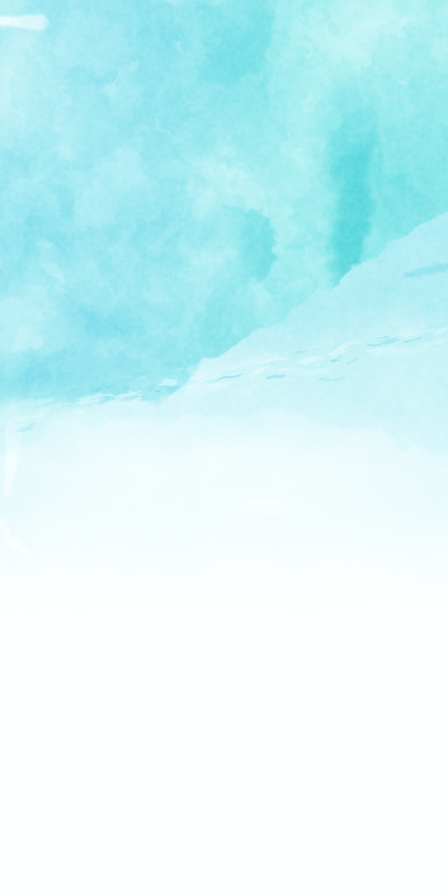
Reproduce this background procedurally as a Shadertoy shader.

```glsl
vec2 hashGradient(vec2 cell) {
    vec2 h = vec2(dot(cell, vec2(127.1, 311.7)), dot(cell, vec2(269.5, 183.3)));
    return 2.0 * fract(sin(h) * 43758.5) - 1.0;
}

float gradientNoise(vec2 p) {
    vec2 i = floor(p), f = fract(p);
    vec2 u = f * f * f * (f * (f * 6.0 - 15.0) + 10.0);
    float a = dot(hashGradient(i), f);
    float b = dot(hashGradient(i + vec2(1, 0)), f - vec2(1, 0));
    float c = dot(hashGradient(i + vec2(0, 1)), f - vec2(0, 1));
    float d = dot(hashGradient(i + vec2(1, 1)), f - vec2(1, 1));
    return mix(mix(a, b, u.x), mix(c, d, u.x), u.y);
}

float fbm(vec2 p) {
    float sum = 0.0, amplitude = 0.5;
    for (int i = 0; i < 5; i++) {
        sum += amplitude * gradientNoise(p);
        p = mat2(1.6, 1.2, -1.2, 1.6) * p + 7.3;
        amplitude *= 0.55;
    }
    return sum;
}

// Soft elliptical stain
float stain(vec2 p, vec2 centre, vec2 radius) {
    vec2 q = (p - centre) / radius;
    return exp(-dot(q, q));
}

// Tapered dry-brush stroke from a to b
float stroke(vec2 p, vec2 a, vec2 b, float width) {
    vec2 ab = b - a;
    float t = clamp(dot(p - a, ab) / dot(ab, ab), 0.0, 1.0);
    float d = length(p - a - t * ab) - width * (0.4 + 0.6 * t);
    return smoothstep(0.006, -0.006, d);
}

// Pigment density of the saturated upper wash
float upperWash(vec2 p) {
    vec2 w = p + 0.10 * vec2(fbm(p * 6.0), fbm(p * 6.0 + 31.0));
    w += 0.035 * vec2(fbm(p * 22.0), fbm(p * 22.0 + 17.0));
    float d = 0.51 + 0.20 * fbm(p * vec2(5.0, 4.0) + 4.0);

    // Backruns: overlapping layers with ragged edges
    for (float i = 0.0; i < 3.0; i++) {
        float layer = fbm(w * vec2(3.2, 2.6) * (1.0 + 0.5 * i) + 9.7 * i);
        d += 0.07 * (smoothstep(-0.03, 0.03, layer) - 0.5) * smoothstep(0.35, 0.0, layer);
    }

    // Pale areas
    d -= 0.24 * stain(w, vec2(0.03, 1.80), vec2(0.16, 0.20));
    d -= 0.20 * stain(w, vec2(0.48, 1.61), vec2(0.11, 0.08));
    d -= 0.16 * stain(w, vec2(0.67, 1.72), vec2(0.07, 0.36));
    d -= 0.16 * stain(w, vec2(0.92, 1.93), vec2(0.18, 0.13));
    d -= 0.12 * stain(w, vec2(0.33, 1.38), vec2(0.18, 0.09));
    d -= 0.16 * stain(w, vec2(0.04, 1.28), vec2(0.12, 0.10));

    // Deep areas
    d += 0.16 * stain(w, vec2(0.54, 1.87), vec2(0.14, 0.18));
    d += 0.24 * stain(w, vec2(0.95, 1.62), vec2(0.14, 0.16));
    d += 0.18 * stain(w, vec2(0.08, 1.48), vec2(0.12, 0.08));
    d += 0.20 * stain(w, vec2(0.21, 1.28), vec2(0.13, 0.05));
    d += 0.16 * stain(w, vec2(0.08, 1.16), vec2(0.14, 0.04));

    // Vertical run with a crisp right side
    float run = smoothstep(0.71, 0.77, w.x) * smoothstep(0.84, 0.81, w.x);
    d += 0.38 * run * smoothstep(1.86, 1.55, w.y);

    // Pigment pooled against a rounded rim
    vec2 q = (w - vec2(0.52, 1.44)) / vec2(0.11, 0.09);
    d += 0.28 * smoothstep(1.06, 0.94, length(q)) * smoothstep(-0.6, 1.0, q.x + 0.3 * q.y);

    // Lifted strokes
    d -= 0.12 * stroke(w, vec2(0.15, 1.36), vec2(0.09, 1.43), 0.018);
    return d - 0.22 * stroke(p, vec2(-0.02, 1.955), vec2(0.09, 1.95), 0.018);
}

// Pigment density of the pale lower wash
float lowerWash(vec2 p) {
    float y = p.y + 0.10 * fbm(p * 5.0 + 12.0);
    float d = 0.05 * smoothstep(0.62, 0.90, y);
    d += 0.13 * smoothstep(0.94, 1.15, y) + 0.15 * smoothstep(1.13, 1.36, y);
    d += 0.05 * stain(p, vec2(1.02, 0.97), vec2(0.20, 0.14));
    d += 0.05 * stain(p, vec2(0.0, 0.93), vec2(0.14, 0.15));

    // Broken rim of a second layer
    float rim = 1.08 - 0.4 * (p.x - 0.5) * (p.x - 0.5) + 0.14 * fbm(p * 6.0);
    d += 0.035 * smoothstep(-0.008, 0.008, p.y - rim);

    // White strokes
    vec2 w = p + 0.03 * fbm(p * 16.0);
    d -= 0.05 * stroke(w, vec2(0.02, 0.90), vec2(0.03, 1.04), 0.02);
    d -= 0.04 * stroke(w, vec2(0.06, 0.77), vec2(-0.02, 0.85), 0.012);
    d -= 0.04 * stain(w, vec2(0.60, 0.87), vec2(0.06, 0.02));
    return d * (1.0 + 0.35 * fbm(p * 9.0));
}

void mainImage(out vec4 fragColor, in vec2 fragCoord) {
    vec2 p = fragCoord / iResolution.xy * vec2(1.0, 2.0);

    // Rising border between the washes
    float border = max(1.10 + 0.04 * p.x, 1.12 + 0.64 * (p.x - 0.36));
    float height = p.y - border + 0.06 * fbm(p * 12.0 + 3.0);
    float softness = mix(0.035, 0.005, smoothstep(0.1, 0.45, p.x));
    float above = smoothstep(-softness, softness, height);
    float density = mix(lowerWash(p), upperWash(p), above);

    // Dry-brush flecks along a gentle slope
    vec2 s = vec2(p.x, p.y - 0.2 * p.x + 0.03 * fbm(p * 7.0));
    float grain = fbm(s * vec2(10.0, 42.0) + 2.0);
    float band = stain(s, vec2(0.5, 1.06), vec2(0.75, 0.035));
    density = mix(density, 0.10, 0.65 * band * smoothstep(0.0, 0.08, grain));
    float flecks = smoothstep(0.20, 0.24, -grain);
    density += 0.26 * flecks * stain(s, vec2(0.5, 1.05), vec2(0.6, 0.045));
    density += 0.20 * stroke(p + 0.03 * fbm(p * 20.0), vec2(0.91, 1.39), vec2(1.03, 1.41), 0.012);

    // Paper granulation
    density *= 1.0 + 0.26 * fbm(p * 32.0) + 0.16 * gradientNoise(p * 95.0);
    density = max(density, 0.0) * smoothstep(0.58, 0.68, p.y);

    // Pigment absorbs light; the left and lower parts lean bluer
    float green = above * smoothstep(0.2, 0.7, p.x);
    vec3 pigment = mix(vec3(0.38, 0.82, 0.89), vec3(0.38, 0.85, 0.87), green);
    fragColor = vec4(vec3(0.995, 1.0, 1.0) * pow(pigment, vec3(density)), 1.0);
}
```
